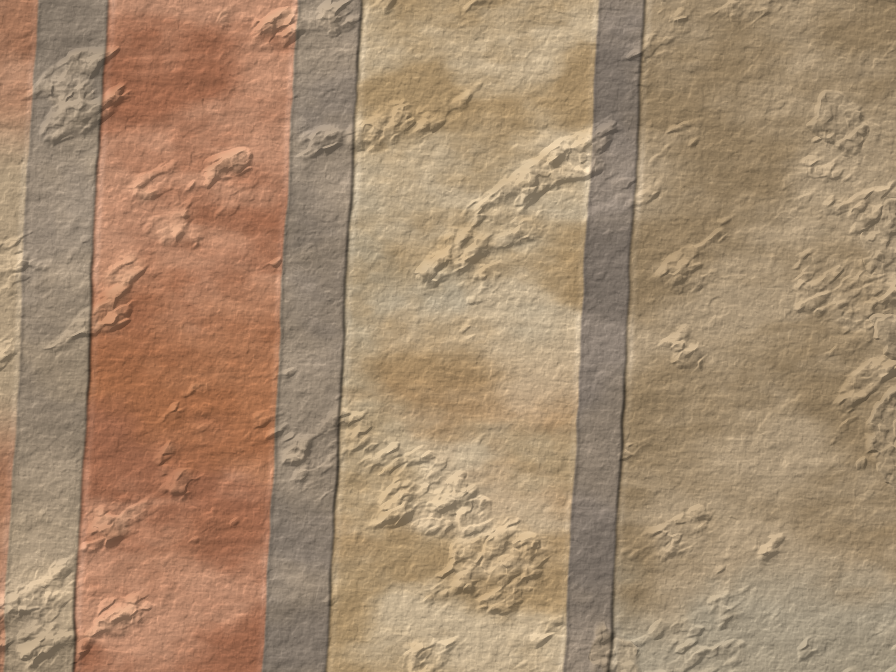
This texture is drawn by a Shadertoy shader. Its source:

```glsl
// Weathered painted plaster: three slanted grey bands between terracotta, ochre and olive panels.

const vec3 RED_DARK = vec3(0.60, 0.40, 0.30), RED_LIGHT = vec3(0.74, 0.55, 0.44);
const vec3 OCHRE_DARK = vec3(0.64, 0.54, 0.40), OCHRE_LIGHT = vec3(0.76, 0.68, 0.56);
const vec3 OLIVE_DARK = vec3(0.56, 0.48, 0.37), OLIVE_LIGHT = vec3(0.67, 0.59, 0.48);
const vec3 GREY = vec3(0.53, 0.48, 0.43), PALE_GREY = vec3(0.68, 0.64, 0.56);
const vec3 BARE = vec3(0.74, 0.65, 0.53), RUST = vec3(0.64, 0.42, 0.27);
const float SLANT = 0.052;

vec2 hash2(vec2 p) {
    vec3 q = fract(p.xyx * vec3(0.1031, 0.1030, 0.0973));
    q += dot(q, q.yzx + 33.33);
    return fract((q.xx + q.yz) * q.zy);
}

// Cellular noise: random cell values blended by distance to their points
float cells(vec2 p) {
    vec2 id = floor(p), f = p - id;
    float sum = 0.0, total = 0.0;
    for (int y = -1; y <= 1; y++)
    for (int x = -1; x <= 1; x++) {
        vec2 o = vec2(x, y), h = hash2(id + o), d = o + h - f;
        float w = exp(-7.0 * dot(d, d));
        sum += w * fract(h.x * 13.7 + h.y * 7.3);
        total += w;
    }
    return sum / total;
}

float layered(vec2 p, int octaves) {
    float sum = 0.0, total = 0.0, a = 1.0;
    for (int i = 0; i < octaves; i++) {
        sum += a * cells(p);
        total += a;
        a *= 0.55;
        p = p * 2.03 + 17.3;
    }
    return sum / total;
}

float bump(float d, float w) { return exp(-d * d / (w * w)); }

// Small, shallow diagonal scuffs
float scuffs(vec2 p) {
    vec2 q = vec2(dot(p, vec2(0.85, 0.53)), dot(p, vec2(-0.53, 0.85)));
    return smoothstep(0.60, 0.86, layered(q * vec2(7.0, 13.0) + 9.0, 4));
}

float flake(vec2 p, vec2 centre, float radius, float ragged) {
    float d = length((p - centre) * vec2(1.0, 0.8)) - radius + ragged;
    return 1.0 - smoothstep(-0.008, 0.006, d);
}

// Broken patches down the right side, plus loose ones
float flakes(vec2 p) {
    float ragged = 0.09 * (layered(p * 16.0, 3) - 0.5);
    float m = max(flake(p, vec2(1.24, 0.83), 0.030, ragged),
                  flake(p, vec2(0.90, 0.02), 0.045, ragged));
    for (int i = 0; i < 3; i++) {
        float k = float(i);
        m = max(m, flake(p, vec2(1.335, 0.35 + 0.145 * k), 0.055 - 0.025 * k * (2.0 - k), ragged));
    }
    return m;
}

float relief(vec2 p) {
    float rough = layered(p * 24.0, 3);
    float broken = flakes(p);
    float h = 0.0022 * layered(p * 70.0, 3) + 0.0005 * layered(p * vec2(25.0, 150.0), 2);
    return h + 0.003 * rough + 0.016 * rough * max(scuffs(p), 0.8 * broken) - 0.004 * broken;
}

vec3 panelColor(int i, vec2 p, float tone, float patchy) {
    vec3 red = mix(RED_DARK, RED_LIGHT, tone);
    red = mix(red, RUST, 0.55 * bump(p.y - 0.40, 0.16) * patchy);
    if (i == 0) return mix(BARE * 0.92, red, smoothstep(0.15, 0.30, abs(p.y - 0.58)) * 0.8);
    if (i == 1) return red;
    if (i == 2) {
        vec3 ochre = mix(OCHRE_DARK, OCHRE_LIGHT, tone);
        ochre = mix(ochre, PALE_GREY, 0.7 * bump(p.y - 0.56, 0.18) * patchy);
        return mix(ochre, RUST, 0.22 * bump(p.y - 0.33, 0.12) * (1.0 - patchy));
    }
    vec3 olive = mix(OLIVE_DARK, OLIVE_LIGHT, tone);
    return mix(olive, PALE_GREY * 0.92, 0.7 * (1.0 - smoothstep(0.05, 0.16, p.y + 0.08 * (patchy - 0.5))));
}

vec3 bandColor(int i, vec2 p, float tone, float patchy) {
    float worn = i == 0 ? 0.35 + 0.5 * bump(p.y - 0.15, 0.25) : 0.32 - 0.12 * float(i);
    return mix(GREY, BARE * 0.95, worn + 0.3 * (patchy - 0.5)) * (0.92 + 0.16 * tone);
}

void mainImage(out vec4 fragColor, in vec2 fragCoord) {
    vec2 p = fragCoord / iResolution.y;
    float soft = max(1.0 / iResolution.y, 0.0025);
    float tone = smoothstep(0.25, 0.75, layered(p * vec2(5.0, 9.0), 5));
    float patchy = smoothstep(0.30, 0.70, layered(p * vec2(5.0, 7.0) + 31.0, 4));

    // Bands and panels, left to right
    vec3 color = panelColor(0, p, tone, patchy);
    float groove = 0.0, ridge = 0.0;
    for (int i = 0; i < 3; i++) {
        float k = float(i);
        float wobble = 0.009 * (layered(vec2(k * 7.0 + 0.5, p.y * 9.0), 3) - 0.5);
        float s = p.x - SLANT * p.y + wobble - (0.055 + 0.383 * k + 0.026 * k * (k - 1.0));
        float halfWidth = 0.052 - 0.0045 * k * k;
        float left = s + halfWidth, right = s - halfWidth;
        color = mix(color, bandColor(i, p, tone, patchy), smoothstep(-soft, soft, left));
        color = mix(color, panelColor(i + 1, p, tone, patchy), smoothstep(-soft, soft, right));
        groove += bump(right, 0.0028) + 0.35 * bump(left - 0.003, 0.0028);
        ridge += bump(right - 0.0075, 0.0045) + 0.9 * bump(left + 0.004, 0.0045);
    }

    // Wear, seams and raking light
    color = mix(color, BARE, 0.3 * scuffs(p));
    color = mix(color, OLIVE_LIGHT * 0.90, 0.6 * flakes(p));
    color *= 1.0 - 0.5 * groove * (0.5 + 0.5 * patchy);
    color += 0.08 * ridge * (0.5 + 0.5 * tone);
    color *= 0.95 + 0.10 * layered(p * vec2(12.0, 80.0), 3);
    float reach = 0.0025;
    float slope = (relief(p) - relief(p + reach * vec2(-0.6, 0.8))) / reach;
    color *= 1.0 + clamp(0.65 * slope, -0.32, 0.22);
    fragColor = vec4(clamp(color, 0.0, 1.0), 1.0);
}
```
